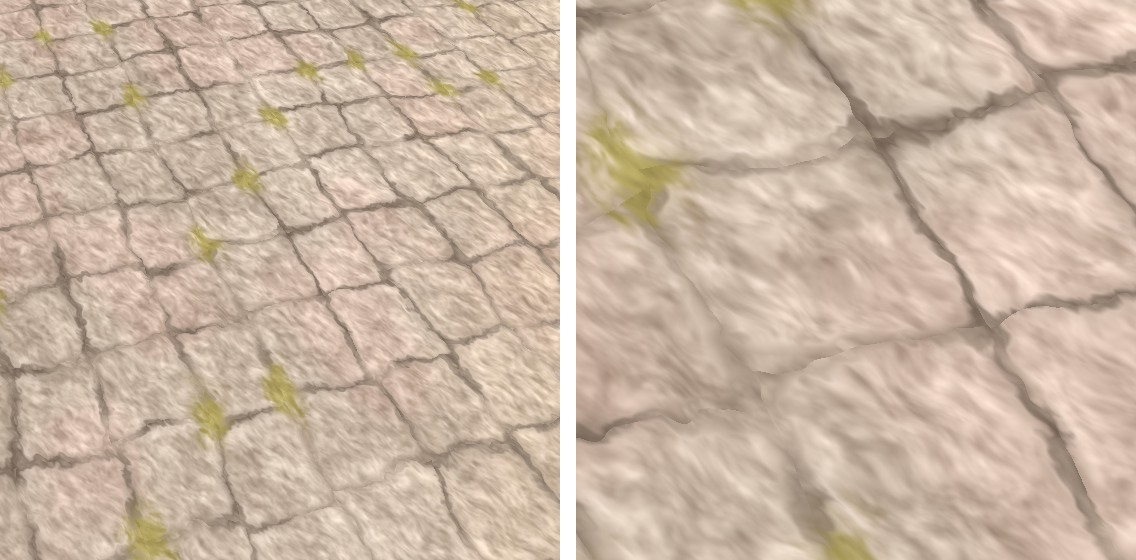
Left: the whole. Right: its middle third, enlarged.
A WebGL 1 fragment shader for this texture:

```glsl
precision highp float;
// Weathered granite setts in perspective, with worn joints and tufts of moss.

uniform vec2 u_resolution;

float hash(vec2 p) {
  vec3 q = fract(vec3(p.xyx) * 0.1031);
  q += dot(q, q.yzx + 33.33);
  return fract((q.x + q.y) * q.z);
}

float noise(vec2 p) {
  vec2 i = floor(p);
  vec2 f = fract(p);
  f = f * f * (3.0 - 2.0 * f);
  return mix(mix(hash(i), hash(i + vec2(1.0, 0.0)), f.x),
             mix(hash(i + vec2(0.0, 1.0)), hash(i + 1.0), f.x), f.y);
}

float fbm(vec2 p) {
  float sum = 0.0;
  float amp = 0.53;
  for (int i = 0; i < 3; i++) {
    sum += amp * noise(p);
    p = mat2(1.6, 1.2, -1.2, 1.6) * p + 17.0;
    amp *= 0.5;
  }
  return sum;
}

vec2 wobble(vec2 p) {
  return vec2(noise(p + 40.0), noise(p + 90.0)) - 0.5;
}

// Ground plane: x counts columns, y counts rows towards the viewer.
vec2 groundPlane(vec2 p, float size) {
  float column = (p.x - 0.15 - 0.521 * (1.0 - p.y)) / size;
  return vec2(column, 0.25 * column - 1.738 / size + 0.36);
}

float roundedBox(vec2 p, vec2 halfSize, float radius) {
  vec2 q = abs(p) - halfSize + radius;
  return length(max(q, 0.0)) + min(max(q.x, q.y), 0.0) - radius;
}

void main() {
  vec2 p = gl_FragCoord.xy / u_resolution;
  float size = 0.095 + 0.104 * (1.0 - p.y);
  vec2 ground = groundPlane(p, size);

  // Bend the joints broadly, then chip them finely
  vec2 bent = ground + 0.2 * wobble(ground * 1.3) + 0.08 * wobble(ground * 4.0);
  bent += 0.06 * wobble(ground * 11.0);

  // One sett per cell, each column shifted a little along its length
  vec2 cell = bent;
  cell.y += 0.35 * (hash(vec2(floor(bent.x), 7.0) + 50.0) - 0.5);
  vec2 id = floor(cell) + 60.0;
  float tint = hash(id + 3.0);
  vec2 halfSize = 0.485 - 0.05 * vec2(hash(id), hash(id + 19.0));
  vec2 local = fract(cell) - 0.5;
  local += 0.12 * (vec2(hash(id + 5.0), hash(id + 8.0)) - 0.5) * local.yx;
  float edge = roundedBox(local, halfSize, 0.1);

  // Short diagonal streaks, grit and broad stains
  vec2 streak = vec2(p.x + p.y, p.x - p.y) / mix(size, 0.15, 0.5);
  streak += 0.12 * wobble(ground * 5.0);
  float fiber = fbm(streak * vec2(12.0, 5.5) + tint * 20.0);
  float grit = noise(streak * vec2(23.0, 13.0) + 200.0);
  float mottle = fbm(ground * 4.0 + 70.0);
  float stain = noise(ground * 1.1 + 310.0);
  float tone = 0.6 + 0.9 * (fiber - 0.47) + 0.22 * (grit - 0.5);
  tone += 0.42 * (mottle - 0.47) + 0.16 * (stain - 0.5);
  tone += 0.12 * (tint - 0.5) + 0.16 * (p.x - 0.45);

  // Broken highlights just inside the edge
  float rim = smoothstep(-0.15, -0.06, edge) * smoothstep(0.4, 0.8, noise(ground * 4.0 + 25.0));
  tone += 0.15 * rim;
  vec3 color = mix(vec3(0.58, 0.505, 0.435), vec3(0.96, 0.89, 0.825), clamp(tone, 0.0, 1.1));

  // Faint pink blushes, and warm dust towards the right
  color += vec3(0.015, -0.01, -0.006) * smoothstep(0.5, 0.8, noise(ground * 0.9 + 160.0));
  float dust = smoothstep(0.6, 1.1, p.x + 0.3 * (mottle - 0.5));
  color += vec3(0.02, 0.005, -0.02) * dust;

  // Joints: ragged, partly filled with sand, deeper and darker in places
  float ragged = edge + 0.13 * (fiber - 0.47) + 0.04 * (grit - 0.5);
  float joint = smoothstep(-0.025, 0.03, ragged);
  float wear = smoothstep(0.2, 0.65, noise(ground * 2.6 + 130.0));
  vec3 jointColor = mix(vec3(0.40, 0.33, 0.28), vec3(0.76, 0.68, 0.60), fiber);
  color = mix(color, jointColor, joint * mix(0.4, 0.95, wear) * (1.0 - 0.3 * dust));
  color *= 1.0 - 0.07 * smoothstep(-0.1, 0.02, ragged) * wear;

  // Moss at some of the crossings, with a paler fringe
  vec2 corner = floor(bent + 0.5);
  float reach = length((bent - corner) * vec2(1.3, 0.8)) + 0.35 * (fiber - 0.47);
  float grows = step(0.87, hash(corner + 204.0));
  float moss = grows * (0.6 * smoothstep(0.25, 0.1, reach) + 0.25 * smoothstep(0.4, 0.15, reach));
  vec3 mossColor = mix(vec3(0.56, 0.50, 0.26), vec3(0.88, 0.83, 0.48), fiber);
  color = mix(color, mossColor, moss);

  gl_FragColor = vec4(color, 1.0);
}
```
